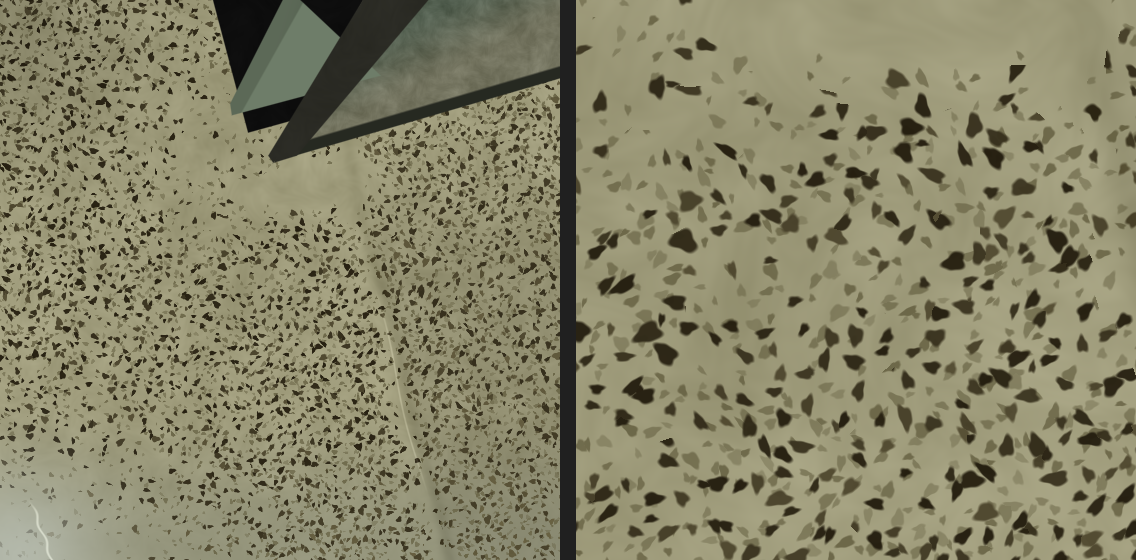
Left: the whole. Right: its middle third, enlarged.
A Shadertoy shader for this texture:

```glsl
vec3 hash3(vec2 p) {
    vec3 q = fract(p.xyx * vec3(0.1031, 0.1030, 0.0973));
    q += dot(q, q.yxz + 33.33);
    return fract((q.xxy + q.yzz) * q.zyx);
}

mat2 rotation(float a) {
    return mat2(cos(a), sin(a), -sin(a), cos(a));
}

// Layered, warped sines, roughly -1 to 1
float mottle(vec2 p) {
    float sum = 0.0, amp = 0.5;
    for (int i = 0; i < 5; i++) {
        p = rotation(1.1) * p * 1.7 + 1.3;
        p += 0.6 * sin(p.yx * 0.8 + 2.0);
        sum += amp * sin(p.x) * cos(p.y);
        amp *= 0.75;
    }
    return sum;
}

// Scattered angular chips: x = coverage, y = tone of the strongest chip
vec2 chips(vec2 p, float density, float lean) {
    vec2 cell = floor(p), best = vec2(0.0);
    for (int j = -1; j <= 1; j++)
    for (int i = -1; i <= 1; i++) {
        vec2 id = cell + vec2(i, j);
        vec3 h = hash3(id + 17.0), k = hash3(id + 91.0);
        if (k.x > density) continue;
        float spin = mix(6.28 * h.z, 1.0 + 1.3 * (h.z - 0.5), lean);
        vec2 q = (p - id - h.xy) * rotation(spin);
        q.y *= 1.25 + 0.8 * k.y;
        float angle = atan(q.y, q.x);
        float radius = 0.19 + 0.25 * k.z * k.z + 0.07 * h.x;
        float d = length(q) * (1.0 + 0.16 * sin(3.0 * angle + 40.0 * h.y)
                + 0.07 * sin(5.0 * angle + 30.0 * h.x)) - radius;
        float cover = smoothstep(0.09, -0.08, d);
        if (cover > best.x) best = vec2(cover, fract(k.y * 7.0 + k.z * 3.0));
    }
    return best;
}

// Signed distance to the line a-b, negative on its left
float edge(vec2 p, vec2 a, vec2 b) {
    vec2 d = normalize(b - a);
    return dot(p - a, vec2(d.y, -d.x));
}

// Mask of a convex, counter-clockwise quad
float quad(vec2 p, vec2 a, vec2 b, vec2 c, vec2 d) {
    float dist = max(max(edge(p, a, b), edge(p, b, c)), max(edge(p, c, d), edge(p, d, a)));
    return smoothstep(0.0015, -0.0015, dist);
}

vec3 terrazzo(vec2 uv) {
    float broad = mottle(uv * 4.0), fine = mottle(uv * 22.0 + 5.0);
    float joint = uv.x - 0.79 + 0.25 * uv.y - 0.004 * sin(uv.y * 19.0);
    float right = smoothstep(-0.01, 0.02, joint);

    // Cement and its polish
    vec3 color = vec3(0.625, 0.612, 0.485) + 0.03 * broad + 0.03 * fine;
    color = mix(color, vec3(0.57, 0.58, 0.50), 0.6 * smoothstep(0.3, 0.0, uv.y));
    color *= 1.0 - 0.07 * right * smoothstep(0.75, 0.4, uv.y);

    // Bare patches thin out the chips
    float bare = exp(-dot(uv - vec2(0.56, 0.67), (uv - vec2(0.56, 0.67)) * vec2(90.0, 400.0)));
    bare += 0.6 * exp(-25.0 * dot(uv - vec2(0.36, 0.76), uv - vec2(0.36, 0.76)));
    bare += 0.75 * exp(-12.0 * dot(uv - vec2(0.12, 0.02), uv - vec2(0.12, 0.02)));
    bare += 0.6 * exp(-pow(joint / 0.018, 2.0));
    float density = 0.84 + 0.16 * broad - bare;

    // Faint buried chips, then exposed ones
    vec2 p = uv + 0.003 * sin(uv.yx * 45.0);
    vec2 buried = chips(rotation(0.6) * p * 88.0 + 40.0, density * 0.85, 0.5 * right);
    color = mix(color, vec3(0.39, 0.37, 0.25), buried.x * (0.35 + 0.5 * buried.y));
    vec2 chip = chips(rotation(0.25) * p * 63.0 + 90.0, density, 0.75 * right);
    float pale = chip.y * chip.y * 0.75 + 0.2 * right + 0.3 * smoothstep(0.25, 0.0, uv.y);
    color = mix(color, mix(vec3(0.13, 0.105, 0.05), vec3(0.40, 0.37, 0.25), min(pale, 1.0)), chip.x * 0.95);

    // Joint, glare and crack
    color += 0.10 * smoothstep(0.003, 0.0, abs(joint)) * smoothstep(0.1, 0.2, uv.y) * smoothstep(0.5, 0.38, uv.y);
    color -= 0.04 * exp(-pow((joint - 0.012) / 0.012, 2.0));
    float glare = exp(-45.0 * dot(uv - vec2(0.03, 0.0), uv - vec2(0.03, 0.0)));
    color = mix(color, vec3(0.76, 0.79, 0.76), 0.65 * glare);
    float crack = abs(uv.x - 0.093 + 0.36 * uv.y + 0.003 * sin(uv.y * 130.0));
    color += 0.16 * smoothstep(0.004, 0.0, crack) * smoothstep(0.11, 0.08, uv.y);
    return color * (1.0 - 0.12 * smoothstep(0.6, 1.0, uv.y) * smoothstep(0.4, 0.0, uv.x));
}

void mainImage(out vec4 fragColor, in vec2 fragCoord) {
    vec2 uv = fragCoord / iResolution.y;
    vec3 color = terrazzo(uv);
    float grime = mottle(uv * 20.0);

    // Glazed side with its bottom rail
    float glass = quad(uv, vec2(0.527, 0.722), vec2(1.01, 0.863), vec2(1.01, 1.02), vec2(0.66, 1.02));
    float rise = uv.y - 0.722 - 0.292 * (uv.x - 0.527);
    vec3 pane = mix(vec3(0.45, 0.45, 0.37), vec3(0.33, 0.38, 0.32), smoothstep(0.06, 0.2, rise - 0.2 * (uv.x - 0.8)));
    pane += 0.05 * grime + 0.03 * mottle(uv * 60.0);
    pane = mix(vec3(0.15, 0.16, 0.13), pane, smoothstep(0.019, 0.024, rise));
    color = mix(color, pane, glass);

    // Black mat, door leaf with its lit edge, dark post
    float mat = quad(uv, vec2(0.375, 1.02), vec2(0.443, 0.763), vec2(0.53, 0.787), vec2(0.66, 1.02));
    color = mix(color, vec3(0.05) + 0.01 * grime, mat);
    float leaf = quad(uv, vec2(0.515, 1.02), vec2(0.411, 0.815), vec2(0.414, 0.794), vec2(0.68, 0.865));
    vec3 leafColor = mix(vec3(0.36, 0.41, 0.34), vec3(0.25, 0.29, 0.24), smoothstep(0.47, 0.6, uv.x - 0.3 * (uv.y - 0.85)));
    float lit = smoothstep(-0.002, 0.002, edge(uv, vec2(0.555, 1.02), vec2(0.43, 0.797)));
    color = mix(color, mix(leafColor, vec3(0.43, 0.49, 0.41), 1.0 - lit), leaf);
    float post = quad(uv, vec2(0.66, 1.02), vec2(0.479, 0.722), vec2(0.488, 0.709), vec2(0.78, 1.02));
    post = max(post, quad(uv, vec2(0.66, 1.02), vec2(0.488, 0.709), vec2(0.53, 0.722), vec2(0.782, 1.02)));
    color = mix(color, vec3(0.165, 0.165, 0.14) + 0.012 * grime, post);

    fragColor = vec4(clamp(color, 0.0, 1.0), 1.0);
}
```
